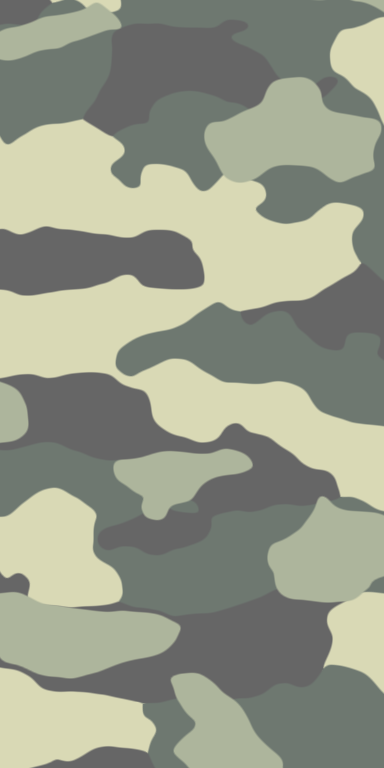
Give the GLSL for this pattern, as a Shadertoy shader.

```glsl
vec2 hash2(vec2 p) {
    vec3 q = fract(p.xyx * vec3(0.1031, 0.1030, 0.0973));
    q += dot(q, q.yzx + 33.33);
    return fract((q.xx + q.yz) * q.zy);
}

// Smooth two-channel value noise, centred on zero
vec2 noise2(vec2 p) {
    vec2 i = floor(p), f = fract(p);
    f = f * f * f * (f * (f * 6.0 - 15.0) + 10.0);
    vec2 low = mix(hash2(i), hash2(i + vec2(1, 0)), f.x);
    vec2 high = mix(hash2(i + vec2(0, 1)), hash2(i + vec2(1, 1)), f.x);
    return mix(low, high, f.y) - 0.5;
}

// Bends outlines into broad sweeps, then lobes and fingers, then small notches
vec2 warp(vec2 p, float seed) {
    vec2 sweep = vec2(0.22, 0.14) * noise2(p * vec2(2.6, 5.5) + seed);
    vec2 lobes = vec2(0.15, 0.12) * noise2(p * vec2(6.5, 8.5) + seed + 40.0);
    vec2 notches = vec2(0.035, 0.03) * noise2(p * vec2(15.0, 18.0) + seed + 90.0);
    return p + sweep + lobes + notches;
}

// Log strength of three classes of merging blobs on a jittered grid;
// an even sequence deals out the classes at the given cumulative shares
vec3 blobField(vec2 p, float seed, vec2 shares) {
    vec2 home = floor(p);
    vec3 strength = vec3(1e-6);
    for (int y = -2; y <= 2; y++)
    for (int x = -2; x <= 2; x++) {
        vec2 cell = home + vec2(x, y);
        vec2 jitter = hash2(cell + seed);
        vec2 d = p - cell - 0.5 - 0.7 * (jitter - 0.5);
        float pick = fract(dot(cell, vec2(0.7549, 0.5698))
                         + 0.3 * hash2(cell + seed + 70.0).x + seed * 0.37);
        vec3 kind = pick < shares.x ? vec3(1, 0, 0)
                  : pick < shares.y ? vec3(0, 1, 0) : vec3(0, 0, 1);
        strength += kind * exp(-4.5 * dot(d, d));
    }
    return log(strength);
}

// Antialiased coverage of the positive side of a field
float cover(float field) {
    return smoothstep(-1.0, 1.0, field / (fwidth(field) + 1e-5));
}

void mainImage(out vec4 fragColor, in vec2 fragCoord) {
    vec2 p = fragCoord / iResolution.x;

    const vec3 grey = vec3(0.40);
    const vec3 green = vec3(0.43, 0.47, 0.44);
    const vec3 cream = vec3(0.85, 0.85, 0.71);
    const vec3 sage = vec3(0.68, 0.71, 0.61);
    const vec3 olive = vec3(0.58, 0.60, 0.54);

    // Broad ground shapes: grey, green, cream
    vec3 ground = blobField(warp(p, 11.0) / vec2(0.42, 0.21) + 20.0, 3.0, vec2(0.27, 0.61));
    vec3 color = mix(grey, green, cover(ground.y - ground.x));
    color = mix(color, cream, cover(ground.z - max(ground.x, ground.y)));

    // Sparse patches on top: none, sage, olive
    vec3 patches = blobField(warp(p, 57.0) / vec2(0.36, 0.22) + 50.0, 8.0, vec2(0.865, 0.965));
    color = mix(color, sage, cover(patches.y - patches.x));
    color = mix(color, olive, cover(patches.z - max(patches.x, patches.y)));

    fragColor = vec4(color, 1.0);
}
```
